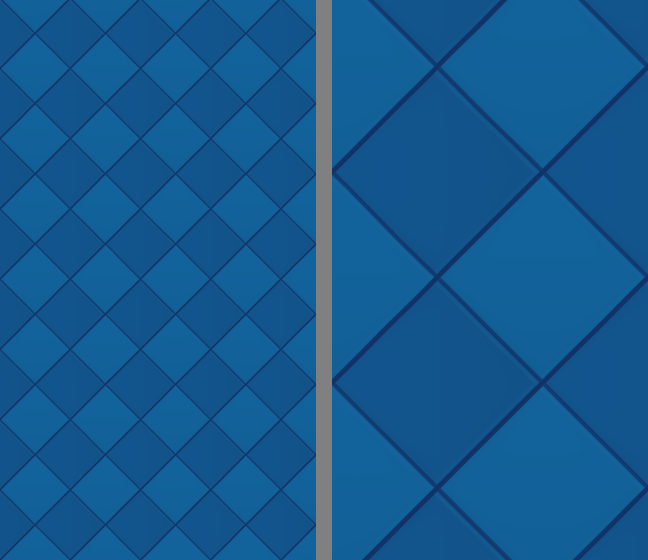
Left: the whole. Right: its middle third, enlarged.
Reproduce this pattern procedurally as a WebGL 2 fragment shader.

```glsl
#version 300 es
precision highp float;
// Blue checker of bevelled diamond tiles, 4.5 across the canvas width.
// Axes turned by 45 degrees make each tile a unit cell; cell parity picks
// its tone, and distances to the cell edges draw seams and bevels.

uniform vec2 u_resolution;
out vec4 fragColor;

const float TILES_ACROSS = 4.5;
const vec3 DEEP_BLUE = vec3(0.070, 0.328, 0.548);
const vec3 LIGHT_BLUE = vec3(0.070, 0.382, 0.604);
const vec3 SEAM_NAVY = vec3(0.065, 0.190, 0.400);
const vec3 BEVEL_GLINT = vec3(0.120, 0.430, 0.660);

vec2 hashGradient(vec2 cell) {
  vec3 h = fract(cell.xyx * vec3(0.1031, 0.1030, 0.0973));
  h += dot(h, h.yzx + 33.33);
  return 2.0 * fract((h.xx + h.yz) * h.zy) - 1.0;
}

float gradientNoise(vec2 p) {
  vec2 i = floor(p);
  vec2 f = fract(p);
  vec2 u = f * f * f * (f * (f * 6.0 - 15.0) + 10.0);
  float a = dot(hashGradient(i), f);
  float b = dot(hashGradient(i + vec2(1.0, 0.0)), f - vec2(1.0, 0.0));
  float c = dot(hashGradient(i + vec2(0.0, 1.0)), f - vec2(0.0, 1.0));
  float d = dot(hashGradient(i + 1.0), f - 1.0);
  return mix(mix(a, b, u.x), mix(c, d, u.x), u.y);
}

// Signed offset from the nearest whole number.
vec2 edgeOffset(vec2 q) {
  return fract(q + 0.5) - 0.5;
}

// Smooth-edged stripe centred on zero offset.
float stripe(float offset, float halfWidth, float blur) {
  return 1.0 - smoothstep(halfWidth - blur, halfWidth + blur, abs(offset));
}

// Tile tone with a faint slope of light across the face.
vec3 tileColor(vec2 cell, vec2 local) {
  float isDeep = mod(cell.x + cell.y, 2.0);
  float slope = mix(local.x - local.y, -local.x - local.y, isDeep);
  float tint = 0.018 * slope + 0.012 * gradientNoise(cell * 0.37 + 0.5);
  return mix(LIGHT_BLUE, DEEP_BLUE, isDeep) * (1.0 + tint);
}

void main() {
  vec2 p = gl_FragCoord.xy / u_resolution.x * TILES_ACROSS;
  float pixel = TILES_ACROSS / u_resolution.x;

  // Diagonal axes: x crosses falling seams, y crosses rising seams.
  vec2 q = vec2(p.x + p.y, p.x - p.y);
  vec2 wobble = 0.006 * vec2(gradientNoise(p * 3.0), gradientNoise(p * 3.0 + 19.0));
  vec2 cell = floor(q + wobble);
  vec2 offset = edgeOffset(q + wobble);
  float blur = 1.0 * pixel;

  vec3 color = tileColor(cell, fract(q + wobble) - 0.5);

  // Soft shade where faces fall away toward their edges.
  vec2 shade = exp(-abs(offset) * 30.0);
  color *= 1.0 - 0.05 * max(shade.x, shade.y);

  // Thin glints beside the seams, worn unevenly along their length.
  float wear = 0.5 + 0.5 * gradientNoise(p * 5.0 + 7.0);
  float fallingGlint = stripe(offset.x + 0.034, 0.012, blur);
  float risingGlint = stripe(offset.y + 0.034, 0.012, blur);
  color = mix(color, BEVEL_GLINT, wear * max(0.42 * fallingGlint, 0.25 * risingGlint));

  // Navy seams, stronger on the rising diagonal.
  float falling = stripe(offset.x, 0.014, blur);
  float rising = stripe(offset.y, 0.016, blur);
  color = mix(color, SEAM_NAVY, max(0.72 * falling, 0.95 * rising));

  fragColor = vec4(color, 1.0);
}
```
